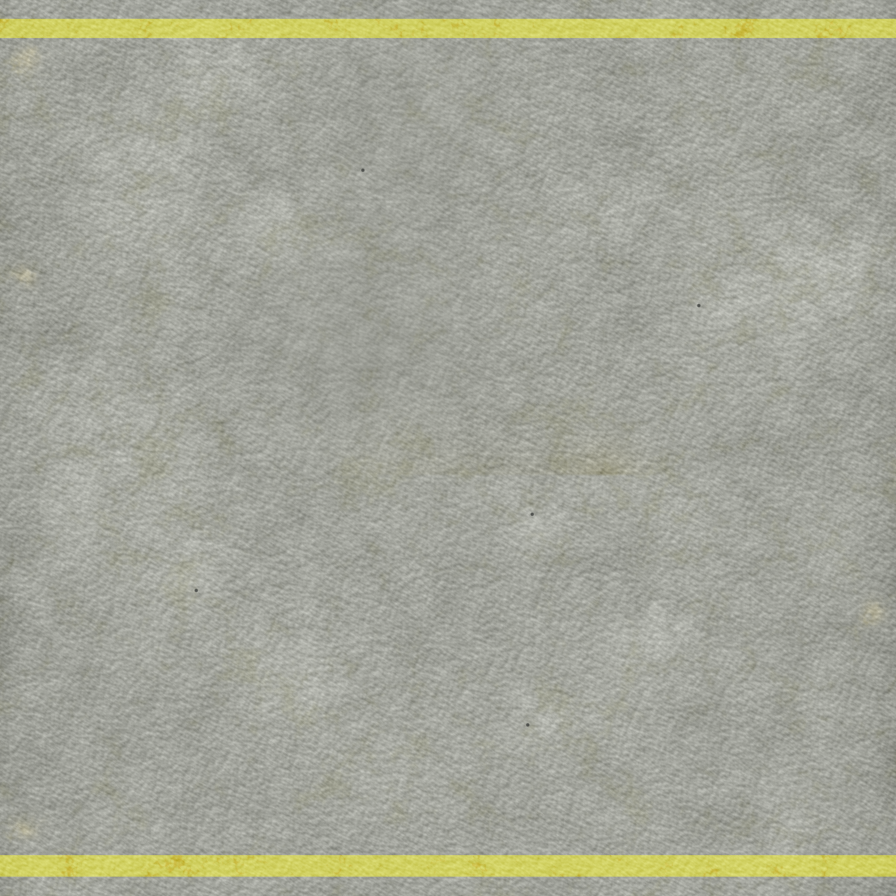
Write a Shadertoy shader that draws this texture.

```glsl
// Weathered grey concrete crossed by two thin yellow painted stripes.
// Cellular noise forms the embossed grain and mottling; soft gaussian
// stains, small pits and a faint seam sit on top of it.

vec2 hash2(vec2 p) {
    vec3 q = fract(vec3(p.xyx) * vec3(0.1031, 0.1030, 0.0973));
    q += dot(q, q.yzx + 33.33);
    return fract((q.xx + q.yz) * q.zy);
}

// Distance to the nearest scattered cell point
float cellular(vec2 p) {
    vec2 cell = floor(p), f = fract(p);
    float nearest = 2.0;
    for (int y = -1; y <= 1; y++)
    for (int x = -1; x <= 1; x++) {
        vec2 o = vec2(x, y);
        vec2 d = o + hash2(cell + o) - f;
        nearest = min(nearest, dot(d, d));
    }
    return sqrt(nearest);
}

float mottle(vec2 p) {
    float sum = 0.0, amp = 0.5;
    for (int i = 0; i < 4; i++) {
        sum += amp * (cellular(p) - 0.5);
        p = mat2(0.8, 0.6, -0.6, 0.8) * p * 2.1 + 7.3;
        amp *= 0.65;
    }
    return sum;
}

// Relief lit from the upper left, made of short slanted flakes
float grain(vec2 uv, float scale) {
    vec2 p = mat2(0.91, 0.42, -0.42, 0.91) * uv * scale * vec2(0.8, 1.25);
    return cellular(p + vec2(-0.22, 0.3)) - cellular(p - vec2(-0.22, 0.3));
}

float blob(vec2 uv, vec2 center, float radius) {
    vec2 d = (uv - center) / radius;
    return exp(-dot(d, d));
}

float stripe(float y, float center, float halfWidth) {
    float aa = 0.7 / iResolution.y;
    return 1.0 - smoothstep(-aa, aa, abs(y - center) - halfWidth);
}

void mainImage(out vec4 fragColor, in vec2 fragCoord) {
    vec2 uv = fragCoord / iResolution.xy;
    float clouds = mottle(uv * 6.0 + 3.0);
    float patches = mottle(uv * 24.0 + 11.0);
    float relief = 0.65 * grain(uv, 150.0) + 0.5 * grain(uv + 0.37, 260.0);
    float speckle = cellular(uv * 210.0) - 0.5;

    // Pale worn areas: center and radius
    vec3 worn[12] = vec3[12](
        vec3(0.67, 0.75, 0.045), vec3(0.34, 0.25, 0.05), vec3(0.71, 0.28, 0.05),
        vec3(0.30, 0.75, 0.04), vec3(0.21, 0.36, 0.03), vec3(0.795, 0.65, 0.03),
        vec3(0.586, 0.41, 0.03), vec3(0.586, 0.18, 0.03), vec3(0.08, 0.46, 0.08),
        vec3(0.90, 0.67, 0.08), vec3(0.24, 0.91, 0.05), vec3(0.15, 0.79, 0.07));
    float pale = 0.0;
    for (int i = 0; i < 12; i++)
        pale += blob(uv + 0.05 * patches, worn[i].xy, worn[i].z);

    // Smooth, dimmer zone left of the middle and darkened side edges
    float smoothZone = blob(uv, vec2(0.41, 0.62), 0.12) + 0.6 * blob(uv, vec2(0.46, 0.88), 0.12);
    float edges = exp(-uv.x * 28.0) + exp(-(1.0 - uv.x) * 28.0);
    float light = 0.055 * clouds - 0.11 * patches + 0.045 * pale * (0.8 - patches)
                - 0.018 * smoothZone - 0.03 * edges * (1.0 - 2.0 * clouds);
    float texture_ = (0.13 * relief - 0.05 * speckle) * (1.0 - 0.35 * min(smoothZone, 1.0));
    vec3 color = vec3(0.625, 0.632, 0.602) + light + texture_;

    // Warm dirt in hollows, with a brown stain ending at the seam
    float dirt = smoothstep(-0.1, 0.3, patches + 0.6 * clouds);
    color += vec3(0.002, 0.0, -0.03) * dirt;
    float aboveSeam = smoothstep(0.468, 0.472, uv.y) * exp(-max(uv.y - 0.47, 0.0) * 28.0);
    float seamSpan = smoothstep(0.34, 0.44, uv.x) * (1.0 - smoothstep(0.66, 0.75, uv.x));
    float stain = aboveSeam * (0.4 * seamSpan + blob(uv, vec2(0.675, 0.485), 0.04));
    color -= vec3(0.025, 0.035, 0.075) * stain;

    // Tan spots near the side edges
    vec2 tan_[4] = vec2[4](vec2(0.026, 0.93), vec2(0.026, 0.69),
                          vec2(0.974, 0.316), vec2(0.026, 0.073));
    for (int i = 0; i < 4; i++)
        color += vec3(0.09, 0.07, 0.01) * blob(uv + 0.03 * patches, tan_[i], 0.012);

    // Painted stripes, tinted by the surface below
    float paint = max(stripe(uv.y, 0.9683, 0.0107), stripe(uv.y, 0.0336, 0.0120));
    float rust = smoothstep(0.0, 0.3, patches + 0.35 * speckle);
    vec3 yellow = mix(vec3(0.815, 0.815, 0.38), vec3(0.80, 0.74, 0.27), rust);
    yellow += vec3(0.55, 0.6, 1.0) * (texture_ + 0.6 * light);
    color = mix(color, yellow, paint);

    // Tiny dark pits
    vec2 pits[5] = vec2[5](vec2(0.405, 0.810), vec2(0.780, 0.659), vec2(0.594, 0.426),
                          vec2(0.219, 0.341), vec2(0.589, 0.191));
    for (int i = 0; i < 5; i++)
        color = mix(color, vec3(0.24, 0.25, 0.24),
                    0.85 * (1.0 - smoothstep(0.0008, 0.0028, length(uv - pits[i]))));

    fragColor = vec4(clamp(color, 0.0, 1.0), 1.0);
}
```
